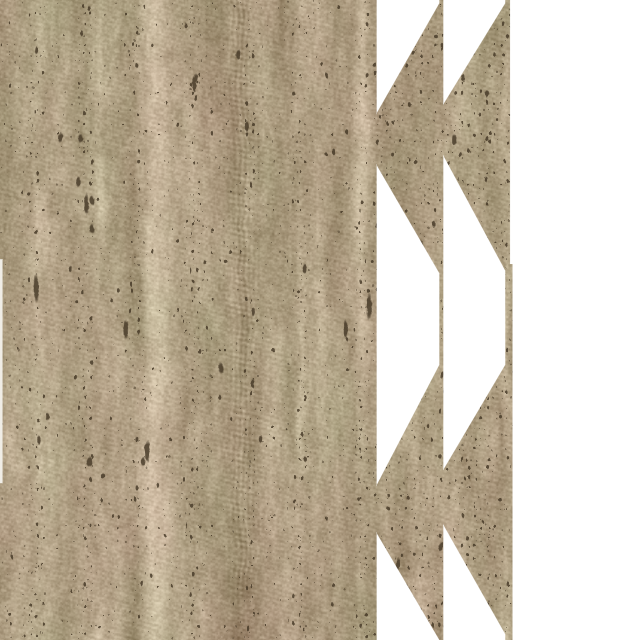
Give the GLSL for this texture, as a Shadertoy shader.

```glsl
// Travertine slab with two side strips cut by angular white openings.
// Stretched noise and soft vertical bands make the veins, hashed cells make
// the pits, and half-planes joined by min/max make the openings.

const float SLAB_EDGE = 0.5885;
const float STRIP_EDGE = 0.6927;
const float TAU = 6.28318;

float hash(vec2 cell, float seed) {
    vec3 q = fract((cell.xyx + seed) * 0.1031);
    q += dot(q, q.yzx + 33.33);
    return fract((q.x + q.y) * q.z);
}

float noise(vec2 p, float seed) {
    vec2 i = floor(p), f = fract(p);
    f = f * f * (3.0 - 2.0 * f);
    float low = mix(hash(i, seed), hash(i + vec2(1, 0), seed), f.x);
    float high = mix(hash(i + vec2(0, 1), seed), hash(i + vec2(1, 1), seed), f.x);
    return mix(low, high, f.y);
}

// Fractal noise centred on zero
float fbm(vec2 p, float seed) {
    float sum = 0.0, amp = 0.5;
    for (int i = 0; i < 4; i++) {
        sum += amp * (noise(p, seed + float(i) * 7.0) - 0.5);
        p *= 2.03;
        amp *= 0.55;
    }
    return sum;
}

// Soft vertical band
float band(float x, float center, float width) {
    float d = (x - center) / width;
    return exp(-d * d);
}

// One pit at most per cell; each stays inside its cell
float pits(vec2 p, vec2 cells, float density, float seed) {
    vec2 q = p * cells, id = floor(q);
    vec2 offset = (vec2(hash(id, seed), hash(id, seed + 3.0)) - 0.5) * 0.45;
    float size = hash(id, seed + 9.0);
    float radius = mix(0.1, 0.27, size * size);
    float d = length(fract(q) - 0.5 - offset);
    return step(hash(id, seed + 5.0), density) * (1.0 - smoothstep(radius * 0.55, radius * 1.15, d));
}

// Larger elongated cavities: xy = centre, z = half height
float cavities(vec2 p) {
    const vec3 spots[11] = vec3[11](
        vec3(0.135, 0.681, 0.018), vec3(0.385, 0.802, 0.009), vec3(0.395, 0.401, 0.008),
        vec3(0.521, 0.762, 0.006), vec3(0.577, 0.521, 0.022), vec3(0.540, 0.486, 0.015),
        vec3(0.622, 0.118, 0.011), vec3(0.303, 0.868, 0.014), vec3(0.057, 0.550, 0.023),
        vec3(0.196, 0.486, 0.016), vec3(0.230, 0.295, 0.018));
    float mask = 0.0;
    for (int i = 0; i < 11; i++) {
        vec2 d = (p - spots[i].xy) / vec2(0.0025 + 0.1 * spots[i].z, spots[i].z);
        mask = max(mask, 1.0 - smoothstep(0.6, 1.1, length(d)));
    }
    return mask;
}

vec3 stone(vec2 p) {
    vec2 w = p;
    w.x += 0.02 * fbm(vec2(p.x * 5.0, p.y * 7.0), 2.0) + 0.006 * fbm(p * 45.0, 4.0);

    // Broad veins, broken up along their length
    float broken = noise(vec2(w.x * 25.0, w.y * 9.0), 17.0);
    float tone = 0.20 * fbm(vec2(w.x * 38.0, w.y * 3.0), 1.0) + 0.13 * fbm(w * vec2(60.0, 22.0), 6.0);
    tone += band(w.x, 0.246, 0.020) * (0.09 + 0.05 * broken);
    tone += 0.11 * broken * (band(w.x, 0.062, 0.009) + band(w.x, 0.160, 0.010)
          + band(w.x, 0.470, 0.007) + band(w.x, 0.567, 0.010) + band(w.x, 0.790, 0.008));
    tone -= 0.05 * band(w.x, 0.375, 0.025) + 0.03 * band(w.x, 0.212, 0.008);

    // Slanted saw marks and the woven band
    tone += 0.014 * sin(TAU * (p.y * 130.0 + p.x * 36.0 + 0.6 * fbm(p * 8.0, 8.0)));
    float weave = sin(TAU * 125.0 * w.x) + sin(TAU * (105.0 * p.y + 20.0 * p.x));
    tone += 0.032 * weave * band(w.x, 0.378, 0.019) * smoothstep(0.2, 0.6, noise(vec2(1.0, p.y * 4.0), 21.0));

    // Fine grain
    tone += 0.09 * (noise(p * 260.0, 11.0) - 0.5) + 0.05 * (noise(p * 430.0, 12.0) - 0.5);
    vec3 color = vec3(0.675, 0.612, 0.502) + tone * vec3(0.97, 1.0, 1.02);
    color += vec3(0.05, -0.01, 0.03) * fbm(p * vec2(12.0, 6.0), 14.0);

    // Pits gather along the seams between veins
    float seams = band(w.x, 0.055, 0.012) + band(w.x, 0.135, 0.012) + band(w.x, 0.218, 0.008)
                + band(w.x, 0.305, 0.014) + band(w.x, 0.393, 0.010) + band(w.x, 0.470, 0.010)
                + band(w.x, 0.568, 0.010) + 0.6 * smoothstep(0.58, 0.60, w.x);
    vec2 rough = p + 0.006 * vec2(fbm(p * 90.0, 31.0), fbm(p * 90.0, 32.0));
    float holes = pits(rough, vec2(95.0, 65.0), 0.06 + 0.30 * seams, 41.0);
    holes = max(holes, pits(rough, vec2(60.0, 30.0), 0.02 + 0.16 * seams, 53.0));
    holes = max(holes, 0.6 * pits(rough, vec2(150.0, 120.0), 0.10 + 0.20 * seams, 67.0));
    holes = max(holes, cavities(rough));
    return mix(color, vec3(0.27, 0.22, 0.15), 0.82 * holes);
}

// Signed height above the segment from a to b, scaled to distance
float above(vec2 p, vec2 a, vec2 b) {
    vec2 dir = normalize(b - a);
    return dot(p - a, vec2(-dir.y, dir.x));
}

// Openings of one strip, negative inside; heights run from top to bottom
float openings(vec2 p, float left, float right, vec4 leftY, vec4 rightY) {
    float top = -above(p, vec2(left, leftY.x), vec2(right, rightY.x));
    float middle = max(above(p, vec2(left, leftY.y), vec2(right, rightY.y)),
                       -above(p, vec2(left, leftY.z), vec2(right, rightY.z)));
    float bottom = above(p, vec2(left, leftY.w), vec2(right, rightY.w));
    return max(min(top, min(middle, bottom)), max(left - p.x, p.x - right));
}

void mainImage(out vec4 fragColor, in vec2 fragCoord) {
    vec2 p = fragCoord / iResolution.xy;
    float aa = 0.7 / iResolution.y;

    float first = openings(p, SLAB_EDGE, 0.6865, vec4(0.823, 0.742, 0.242, 0.167), vec4(0.995, 0.573, 0.430, 0.0));
    float second = openings(p, STRIP_EDGE, 0.7895, vec4(0.837, 0.757, 0.266, 0.180), vec4(0.995, 0.577, 0.430, 0.009));
    float outside = mix(0.8008, 0.7969, step(0.588, p.y)) - p.x;
    float blank = min(outside, min(first, second));

    // Thin pale sliver on the left border
    float sliver = max(p.x - 0.004, abs(p.y - 0.42) - 0.175);
    vec3 color = mix(stone(p), vec3(0.94, 0.93, 0.90), 1.0 - smoothstep(-aa, aa, sliver));
    color = mix(vec3(1.0), color, smoothstep(-aa, aa, blank));
    fragColor = vec4(color, 1.0);
}
```
